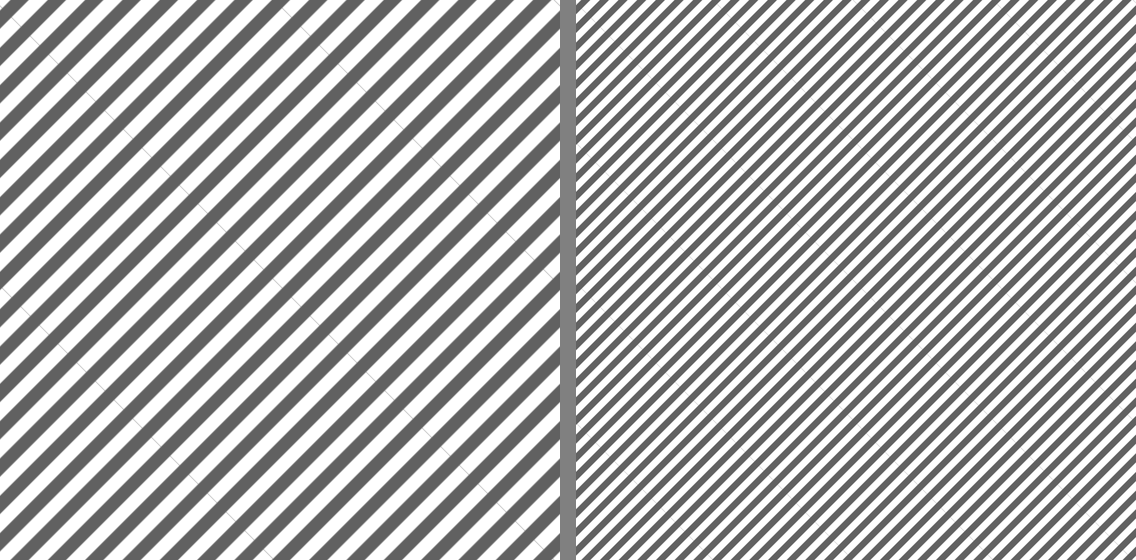
Left, the tile; right, the same tile 2 across and 2 down.
This pattern is drawn by a three.js fragment shader. Its source:

```glsl
varying vec2 vUv;

const vec3 PAPER = vec3(1.0);
const vec3 STRIPE_GREY = vec3(0.38);
const vec3 HAIRLINE_GREY = vec3(0.82);

const float STRIPE_REPEATS = 15.0;
const float STRIPE_PHASE = 0.525;
const float STRIPE_WIDTH = 0.0231;

const float HAIRLINE_REPEATS = 2.0;
const float HAIRLINE_PHASE = 0.979;
const float HAIRLINE_WIDTH = 0.002;

const float SOFTNESS = 0.0017;

// Distance to the nearest centre line of a diagonal family;
// whole repeats along each axis make it wrap at the canvas edges.
float diagonalDistance(float diagonal, float repeats, float phase) {
  float offset = fract(diagonal * repeats - phase + 0.5) - 0.5;
  return abs(offset) / (repeats * sqrt(2.0));
}

// Soft-edged coverage of a band around a centre line
float band(float dist, float width, float softness) {
  float halfWidth = 0.5 * width;
  return 1.0 - smoothstep(halfWidth - softness, halfWidth + softness, dist);
}

void main() {
  // Faint hairlines falling to the right, hidden beneath the stripes
  float hairDist = diagonalDistance(vUv.x + vUv.y, HAIRLINE_REPEATS, HAIRLINE_PHASE);
  float hairline = band(hairDist, HAIRLINE_WIDTH, 0.5 * SOFTNESS);
  vec3 color = mix(PAPER, HAIRLINE_GREY, hairline);

  // Bold stripes rising to the right
  float stripeDist = diagonalDistance(vUv.x - vUv.y, STRIPE_REPEATS, STRIPE_PHASE);
  float stripe = band(stripeDist, STRIPE_WIDTH, SOFTNESS);
  color = mix(color, STRIPE_GREY, stripe);

  gl_FragColor = vec4(color, 1.0);
}
```
